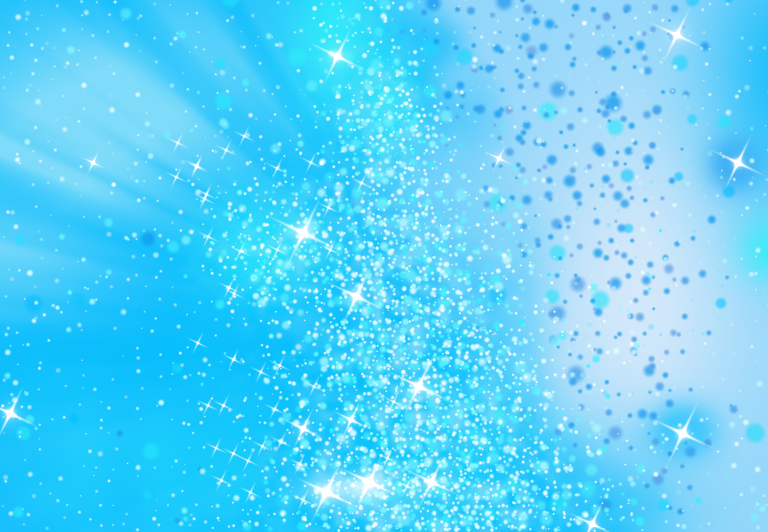
This background is drawn by a Shadertoy shader. Its source:

```glsl
// A bright cyan sky with soft light rays, drifting bokeh and a glitter stream.
// Blended gaussian glows form the backdrop; hashed grids scatter the discs,
// whose density varies by region; tilted four-point stars are added last.

const vec3 AZURE    = vec3(0.01, 0.73, 0.99);
const vec3 AQUA     = vec3(0.18, 0.94, 0.98);
const vec3 PALE_SKY = vec3(0.50, 0.86, 0.98);
const vec3 LAVENDER = vec3(0.57, 0.84, 0.98);
const vec3 MIST     = vec3(0.83, 0.91, 0.98);
const vec3 DEEP     = vec3(0.05, 0.6, 0.94);
const vec3 LILAC    = vec3(0.5, 0.64, 0.9);
const vec3 ICE      = vec3(0.95, 1, 1);

const vec2  RAY_ORIGIN = vec2(0.85, 0.35);
const float STAR_TILT  = 0.45;
const int   STARS      = 16;
const int   CROSSES    = 38;

// Main stars: centre and arm length, in canvas heights
const vec3 STAR[STARS] = vec3[STARS](
    vec3(0.634, 0.894, 0.06), vec3(1.272, 0.934, 0.06),
    vec3(1.387, 0.694, 0.06), vec3(0.57, 0.562, 0.08),
    vec3(1.283, 0.185, 0.07), vec3(0.019, 0.223, 0.06),
    vec3(0.787, 0.274, 0.07), vec3(0.67, 0.443, 0.065),
    vec3(0.613, 0.075, 0.065), vec3(0.694, 0.094, 0.06),
    vec3(0.66, 0.211, 0.04), vec3(0.57, 0.194, 0.045),
    vec3(0.175, 0.694, 0.025), vec3(0.811, 0.094, 0.06),
    vec3(1.113, 0.015, 0.05), vec3(0.938, 0.702, 0.03));

float hash(vec2 p) { return fract(sin(dot(p, vec2(127.1, 311.7))) * 43758.5453); }

float noise(vec2 p) {
    vec2 i = floor(p), f = fract(p);
    f = f * f * (3.0 - 2.0 * f);
    return mix(mix(hash(i), hash(i + vec2(1, 0)), f.x),
               mix(hash(i + vec2(0, 1)), hash(i + 1.0), f.x), f.y);
}

float glow(vec2 p, vec2 centre, vec2 size) {
    vec2 q = (p - centre) / size;
    return exp(-dot(q, q));
}

// Signed distance across the slanted border of the pale right side
float rightSide(vec2 p) { return p.x - mix(1.1, 0.67, p.y); }

// Chance of a disc: x = dust, y = glitter stream, z = dark spots
vec3 density(vec2 p) {
    float s = (p.x - mix(0.83, 0.69, p.y)) / mix(0.26, 0.08, p.y);
    float stream = exp(-s * s) * mix(1.2, 0.3, smoothstep(0.45, 0.9, p.y));
    stream += 0.6 * (glow(p, vec2(0.49, 0.54), vec2(0.1, 0.11)) + glow(p, vec2(0.73, 0.81), vec2(0.06, 0.09)));
    float spots = smoothstep(0.02, 0.2, rightSide(p)) * (1.0 - smoothstep(1.15, 1.4, p.x));
    return vec3(0.45, stream, 0.75 * spots);
}

// Discs on a jittered grid: returns coverage and a random tint
vec2 scatter(vec2 p, float cell, float seed, vec3 kind, float radius, float soft) {
    vec2 best = vec2(0.0), home = floor(p / cell);
    for (int k = 0; k < 9; k++) {
        vec2 id = home + vec2(k % 3 - 1, k / 3 - 1), key = id + seed;
        vec2 centre = (id + 0.15 + 0.7 * vec2(hash(key), hash(key + 37.3))) * cell;
        float r = radius * cell * mix(0.45, 1.0, hash(key + 71.9));
        float shown = step(hash(key + 13.7), dot(kind, density(centre)));
        float edge = r * soft + 0.7 / iResolution.y;
        float cover = shown * (1.0 - smoothstep(r - edge, r, length(p - centre)));
        if (cover > best.x) best = vec2(cover, hash(key + 91.1));
    }
    return best;
}

float star(vec2 d, float size, float core) {
    float c = cos(STAR_TILT), s = sin(STAR_TILT);
    vec2 q = abs(mat2(c, s, -s, c) * d);
    vec2 taper = max(1.0 - q / size, 0.0);
    vec2 width = size * 0.03 * taper + 0.6 / iResolution.y;
    vec2 arm = taper * exp(-q.yx * q.yx / (width * width));
    return arm.x + arm.y + core * exp(-dot(d, d) / (size * size * 0.018));
}

vec3 backdrop(vec2 p) {
    vec2 d = p - RAY_ORIGIN;
    float angle = atan(d.y, -d.x), reach = length(d);
    float rays = 0.65 * noise(vec2(angle * 9.0, reach)) + 0.35 * noise(vec2(angle * 29.0, reach * 2.0));
    float cloud = noise(p * 5.0) * 0.6 + noise(p * 13.0) * 0.4;
    vec3 col = mix(AZURE, AQUA, 0.55 * cloud * smoothstep(0.5, 0.0, p.y));
    float upperLeft = glow(p, vec2(0.0, 0.62), vec2(0.26, 0.2)) + glow(p, vec2(0.3, 0.84), vec2(0.32, 0.2));
    col = mix(col, PALE_SKY, min(upperLeft, 1.0) * mix(0.3, 1.0, smoothstep(0.15, 0.7, rays)));
    col = mix(col, PALE_SKY, 0.4 * rays * glow(p, vec2(0.0, 0.1), vec2(0.4, 0.3)));
    col = mix(col, LAVENDER, smoothstep(-0.08, 0.2, rightSide(p) + 0.25 * (cloud - 0.5)));
    col = mix(col, LAVENDER, 0.7 * glow(p, vec2(0.84, 0.65), vec2(0.13, 0.16)));
    col = mix(col, AQUA, 0.85 * glow(p, vec2(0.63, 0.94), vec2(0.09, 0.16)));
    col = mix(col, AQUA, 0.7 * glow(p, vec2(0.73, 0.8), vec2(0.06, 0.1)));
    col = mix(col, AQUA, 0.7 * glow(p, vec2(0.5, 0.53), vec2(0.12, 0.1)));
    col = mix(col, MIST, glow(p, vec2(1.2, 0.44), vec2(0.2, 0.38)));
    col = mix(col, AZURE, 0.8 * glow(p, vec2(1.48, 0.86), vec2(0.15, 0.25)));
    col = mix(col, AQUA, 0.8 * glow(p, vec2(1.45, 0.53), vec2(0.06)));
    col = mix(col, AZURE, 0.7 * glow(p, vec2(1.08, 0.04), vec2(0.2, 0.14)));
    col = mix(col, AZURE, 0.9 * glow(p, vec2(1.283, 0.19), vec2(0.06, 0.05)));
    return mix(col, DEEP, 0.8 * glow(p, vec2(1.38, 0.69), vec2(0.045)));
}

void mainImage(out vec4 fragColor, in vec2 fragCoord) {
    vec2 p = fragCoord / iResolution.y;
    vec3 col = backdrop(p);
    const vec3 DUST = vec3(1, 0, 0), STREAM = vec3(0, 1, 0), SPOTS = vec3(0, 0, 1);

    // Bokeh and dark spots, far to near
    vec2 disc = scatter(p, 0.12, 3.0, DUST, 0.2, 0.5);
    col = mix(col, mix(AQUA, AZURE, disc.y), 0.6 * disc.x);
    for (int i = 0; i < 3; i++) {
        float n = float(i);
        disc = scatter(p, 0.085 / (1.0 + 0.7 * n), 11.0 + 7.0 * n, SPOTS, 0.28, 0.7);
        col = mix(col, mix(DEEP, LILAC, disc.y * disc.y), 0.75 * disc.x);
    }
    // Pale dust, then the mottled glitter stream from broad to fine
    for (int i = 0; i < 2; i++) {
        disc = scatter(p, 0.045 - 0.017 * float(i), 41.0 + 9.0 * float(i), DUST, 0.19, 0.6);
        col = mix(col, mix(PALE_SKY, ICE, disc.y), 0.85 * disc.x);
    }
    float mottle = noise(p * 28.0) * noise(p * 55.0 + 9.0);
    col = mix(col, PALE_SKY, min(1.3 * mottle * density(p).y, 0.8));
    for (int i = 0; i < 5; i++) {
        float n = float(i);
        disc = scatter(p, 0.05 * pow(0.74, n), 61.0 + 5.0 * n, STREAM, 0.36, 0.6);
        col = mix(col, mix(AQUA, ICE, min(disc.y * (0.5 + 0.4 * n), 1.0)), min(0.6 + 0.12 * n, 1.0) * disc.x);
    }
    // Small crosses left of the stream, then the main stars
    float light = 0.6 * glow(p, vec2(0.67, 0.08), vec2(0.08, 0.03));
    for (int i = 0; i < CROSSES; i++) {
        float n = float(i), y = 0.06 + 0.7 * hash(vec2(n, 5.0));
        float x = mix(0.42, 0.28, y) + 0.36 * pow(hash(vec2(n, 9.0)), 1.5);
        light += 0.8 * star(p - vec2(x, y), 0.024, 0.2);
    }
    for (int i = 0; i < STARS; i++) {
        vec2 d = p - STAR[i].xy;
        light += star(d, STAR[i].z, 0.9) + 0.25 * glow(d, vec2(0.0), vec2(STAR[i].z * 0.4));
    }
    fragColor = vec4(mix(col, vec3(1.0), clamp(light, 0.0, 1.0)), 1.0);
}
```
